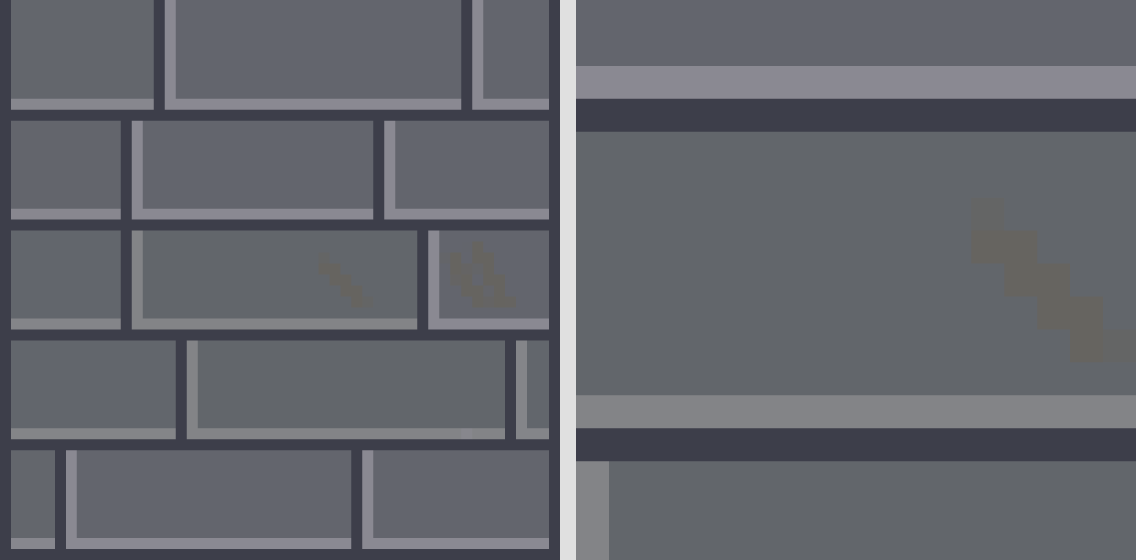
Left: the whole. Right: its middle third, enlarged.
Reproduce this texture procedurally as a WebGL 2 fragment shader.

```glsl
#version 300 es
precision highp float;
// Stone wall on a 51 x 51 cell grid: five courses of three blocks each, with
// mortar one cell wide, lit left and bottom rims, and faint diagonal stains.
// Each point is shaded by its cell; supersampling smooths the edges.

uniform vec2 u_resolution;
out vec4 fragColor;

const float GRID = 51.0;          // cells across the canvas
const float COURSES = 5.0;
const float COURSE_HEIGHT = 10.0; // cells, mortar included
const float LINE = 1.0;           // width of mortar and rim, in cells
const int SAMPLES = 4;            // samples per axis

const vec3 MORTAR = vec3(0.239, 0.243, 0.290);
const vec3 FACE = vec3(0.388, 0.397, 0.427);
const vec3 WORN_FACE = vec3(0.385, 0.400, 0.421);
const vec3 RIM = vec3(0.541, 0.537, 0.573);
const vec3 WORN_RIM = vec3(0.514, 0.518, 0.529);
const vec3 STAIN = vec3(0.400, 0.392, 0.376);

// Left edges of the two inner joints, from the lowest course up
const vec2 JOINTS[5] = vec2[5](
    vec2(5, 32), vec2(16, 46), vec2(11, 38), vec2(11, 34), vec2(14, 42));

// Wear of the left, middle and right block of each course
const vec3 WEAR[5] = vec3[5](
    vec3(0.4, 0.0, 0.0), vec3(0.9, 1.0, 0.8), vec3(0.8, 1.0, 0.0),
    vec3(0.3, 0.0, 0.0), vec3(0.4, 0.0, 0.0));

// Worn spot where the rim keeps part of its tint
const vec2 BRIGHT_CELL = vec2(42.0, 11.0);

float segmentDistance(vec2 p, vec2 a, vec2 b) {
    vec2 ab = b - a;
    float t = clamp(dot(p - a, ab) / dot(ab, ab), 0.0, 1.0);
    return length(p - a - ab * t);
}

// Stepped strokes with a faint fringe
float stainAmount(vec2 cellCenter) {
    float d = segmentDistance(cellCenter, vec2(29.7, 26.8), vec2(32.8, 23.7));
    d = min(d, segmentDistance(cellCenter, vec2(41.2, 27.1), vec2(43.8, 23.5)));
    d = min(d, segmentDistance(cellCenter, vec2(43.4, 28.4), vec2(45.9, 23.6)));
    return 1.0 - smoothstep(0.55, 0.95, d);
}

vec3 wallColor(vec2 p) {
    // Course and block containing the point; the top course takes the remainder
    float course = clamp(floor(p.y / COURSE_HEIGHT), 0.0, COURSES - 1.0);
    int row = int(course);
    float height = p.y - course * COURSE_HEIGHT;
    vec2 joint = JOINTS[row];
    int block = int(step(joint.x, p.x) + step(joint.y, p.x));
    float left = block == 0 ? 0.0 : joint[block - 1];
    float across = p.x - left;

    // Mortar below, left of the block, and along the right border
    if (min(height, across) < LINE || p.x >= GRID - LINE) return MORTAR;

    // Rims: the leftmost blocks only have the bottom one
    float wear = WEAR[row][block];
    bool leftRim = block > 0 && across < 2.0 * LINE;
    if (height < 2.0 * LINE || leftRim) {
        if (floor(p) == BRIGHT_CELL) wear *= 0.45;
        return mix(RIM, WORN_RIM, wear);
    }

    vec3 face = mix(FACE, WORN_FACE, wear);
    return mix(face, STAIN, stainAmount(floor(p) + 0.5));
}

void main() {
    // Average a small grid of samples inside the pixel
    vec3 sum = vec3(0.0);
    for (int y = 0; y < SAMPLES; y++) {
        for (int x = 0; x < SAMPLES; x++) {
            vec2 offset = (vec2(x, y) + 0.5) / float(SAMPLES) - 0.5;
            sum += wallColor((gl_FragCoord.xy + offset) / u_resolution * GRID);
        }
    }
    fragColor = vec4(sum / float(SAMPLES * SAMPLES), 1.0);
}
```
